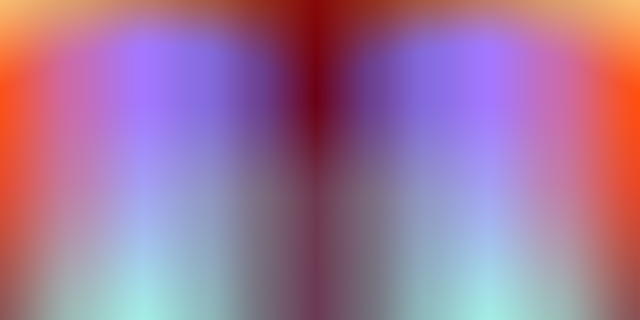
Write a WebGL 1 fragment shader that draws this background.

```glsl
precision highp float;
// A soft mirrored gradient: two violet domes fading into aqua, with a dark
// red seam between them and orange sides. Four horizontal colour bands run
// from the seam outwards and are blended from the top to the bottom.
uniform vec2 u_resolution;

// Position between two stops, half linear and half eased.
float between(float a, float b, float x) {
  return mix(clamp((x - a) / (b - a), 0.0, 1.0), smoothstep(a, b, x), 0.4);
}

// Six colour stops, from the seam (d = 0) to the side (d = 0.5).
vec3 band(float d, vec3 seam, vec3 inner, vec3 slope, vec3 dome, vec3 outer, vec3 side) {
  vec3 color = mix(seam, inner, clamp(d / 0.08, 0.0, 1.0));
  color = mix(color, slope, between(0.08, 0.17, d));
  color = mix(color, dome, between(0.17, 0.27, d));
  color = mix(color, outer, between(0.27, 0.38, d));
  return mix(color, side, between(0.38, 0.5, d));
}

void main() {
  vec2 uv = gl_FragCoord.xy / u_resolution;
  float d = abs(uv.x - 0.494);   // distance from the seam
  float depth = 1.0 - uv.y;      // distance from the top

  // Warm glow along the top
  vec3 glow = band(d,
    vec3(0.53, 0.03, 0.02), vec3(0.58, 0.17, 0.08), vec3(0.66, 0.34, 0.22),
    vec3(0.76, 0.48, 0.36), vec3(0.87, 0.63, 0.40), vec3(0.98, 0.76, 0.46));

  // Violet domes between dark red and orange
  vec3 violet = band(d,
    vec3(0.42, 0.00, 0.08), vec3(0.42, 0.24, 0.55), vec3(0.52, 0.42, 0.87),
    vec3(0.64, 0.47, 1.00), vec3(0.79, 0.42, 0.68), vec3(1.00, 0.31, 0.07));

  // Periwinkle haze below the domes
  vec3 haze = band(d,
    vec3(0.43, 0.22, 0.31), vec3(0.48, 0.42, 0.49), vec3(0.57, 0.59, 0.77),
    vec3(0.64, 0.64, 0.95), vec3(0.75, 0.50, 0.66), vec3(0.90, 0.28, 0.16));

  // Aqua pools along the bottom
  vec3 aqua = band(d,
    vec3(0.42, 0.22, 0.32), vec3(0.45, 0.43, 0.47), vec3(0.56, 0.73, 0.74),
    vec3(0.64, 0.93, 0.90), vec3(0.61, 0.74, 0.72), vec3(0.54, 0.32, 0.33));

  // The glow reaches lower away from the dome centres, which rounds their tops
  float offCentre = (d - 0.25) / 0.25;
  float glowDepth = mix(0.15, 0.29, offCentre * offCentre);

  vec3 color = mix(glow, violet, between(-0.02, glowDepth, depth));
  color = mix(color, haze, between(0.32, 0.62, depth));
  color = mix(color, aqua, between(0.58, 1.0, depth));
  gl_FragColor = vec4(color, 1.0);
}
```
